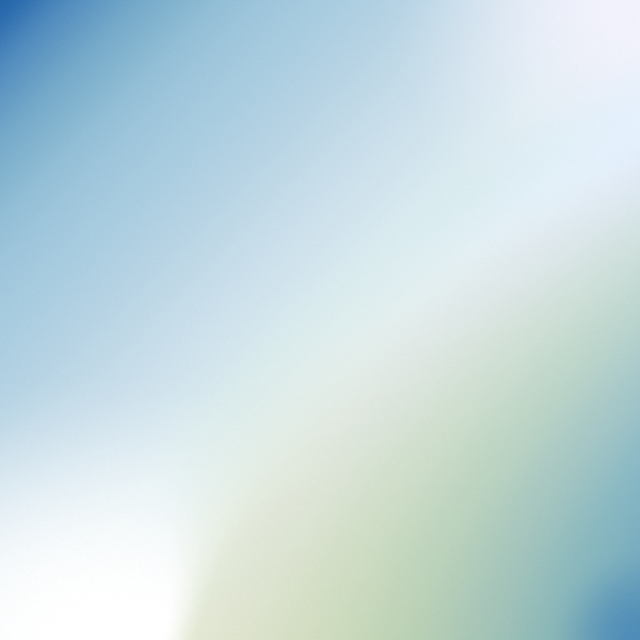
A Shadertoy shader for this background:

```glsl
// Soft blurred gradient: blue sky fading diagonally to white, over a curved green and teal sweep.

// Smooth colour ramp: nine stops spread over 0..1, blended by bell weights.
vec3 ramp(vec3 stops[9], float position) {
    vec3 total = vec3(0.0);
    float weightSum = 0.0;
    for (int i = 0; i < 9; i++) {
        float offset = clamp(position, 0.0, 1.0) * 8.0 - float(i);
        float weight = exp(-2.0 * offset * offset);
        total += stops[i] * weight;
        weightSum += weight;
    }
    return total / weightSum / 255.0;
}

float hash(vec2 cell) {
    return fract(sin(dot(cell, vec2(127.1, 311.7))) * 43758.5);
}

void mainImage(out vec4 fragColor, in vec2 fragCoord) {
    vec2 uv = fragCoord / iResolution.xy;

    // Sky: deep blue in the upper left, paling along the diagonal
    vec3 skyStops[9] = vec3[9](
        vec3(28, 94, 167), vec3(90, 147, 193), vec3(125, 176, 204),
        vec3(153, 194, 217), vec3(167, 203, 223), vec3(180, 210, 227),
        vec3(196, 219, 232), vec3(208, 227, 237), vec3(219, 235, 239));
    vec3 color = ramp(skyStops, uv.x + 1.0 - uv.y);

    // Glows in the upper right and lower left corners
    float lilacGlow = 1.0 - smoothstep(0.0, 0.42, distance(uv, vec2(1.0)));
    color = mix(color, vec3(0.949, 0.949, 0.988), lilacGlow);
    vec2 fromWhite = (uv - vec2(0.18, 0.0)) * vec2(0.8, 1.3);
    float whiteGlow = 1.0 - smoothstep(0.05, 0.56, length(fromWhite));
    color = mix(color, vec3(1.0), whiteGlow);

    // Land: bands that bend to the right as they rise
    vec3 landStops[9] = vec3[9](
        vec3(219, 236, 212), vec3(221, 235, 213), vec3(230, 236, 216),
        vec3(222, 227, 206), vec3(208, 220, 190), vec3(189, 210, 180),
        vec3(166, 196, 181), vec3(134, 181, 183), vec3(108, 163, 184));
    float sweep = uv.x - 0.28 * uv.y - 0.84 * uv.y * uv.y;
    vec3 land = ramp(landStops, sweep);
    land += vec3(0.0, 0.03, 0.14 + 0.06 * uv.x) * uv.y;

    // Blue shade in the lower right corner
    float cornerShade = 1.0 - smoothstep(0.0, 0.15, distance(uv, vec2(1.0, 0.0)));
    land = mix(land, vec3(0.31, 0.55, 0.72), cornerShade);

    // The seam is crisp at the bottom and wide higher up
    float rise = smoothstep(0.0, 0.45, uv.y);
    float seam = smoothstep(mix(0.25, 0.0, rise), mix(0.31, 0.35, rise), sweep);
    color = mix(color, land, seam);

    // Faint grain
    color += 0.01 * (hash(floor(uv * 512.0)) - 0.5);

    fragColor = vec4(clamp(color, 0.0, 1.0), 1.0);
}
```
